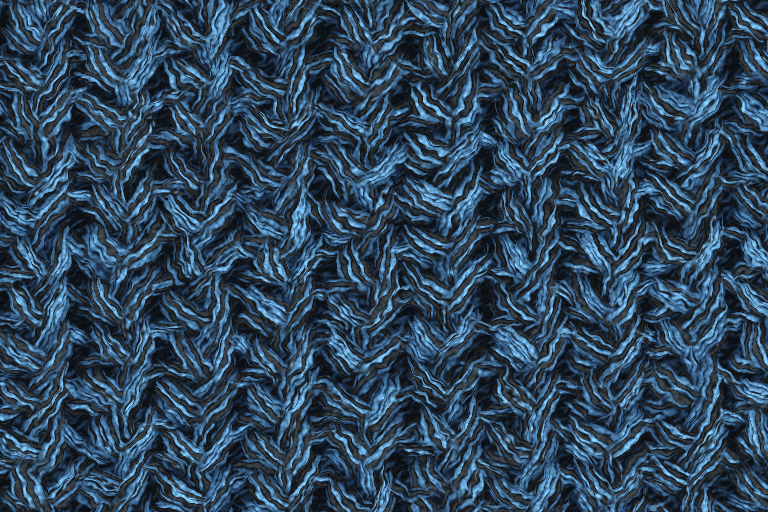
Write a WebGL 1 fragment shader that draws this texture.

```glsl
precision highp float;
// Chunky two-tone rib knit: columns of V stitches with dark holes between them.
// Each stitch is a set of yarn bundles (legs, core, flares) made of twisted blue
// and charcoal plies, blended by height, with frayed fibres and loose hairs.

uniform vec2 u_resolution;

const float COLUMNS = 9.42;       // stitch columns across the canvas
const float ROW = 0.572;          // row pitch, in column widths
const float ROW_SHIFT = 0.5;      // random vertical offset of a column
const float WANDER = 0.14;        // slow waviness of the fabric
const float FRAY = 0.05;          // small raggedness of the yarn
const float PLIES = 2.5;          // plies per half width of a leg
const float TWIST = 1.1;          // slant of the plies along a leg
const float BLUE_SHARE = 0.60;    // portion of plies that are blue
const float BLEND = 8.0;          // sharpness of the height blending

const vec3 HOLE = vec3(0.045, 0.06, 0.08);
const vec3 CHARCOAL = vec3(0.07, 0.08, 0.09);
const vec3 ASH = vec3(0.23, 0.26, 0.28);
const vec3 NAVY = vec3(0.08, 0.14, 0.23);
const vec3 STEEL = vec3(0.24, 0.41, 0.57);
const vec3 SKY = vec3(0.46, 0.72, 0.90);

float hash(vec2 p) {
  vec3 q = fract(vec3(p.xyx) * 0.1031);
  q += dot(q, q.yzx + 33.33);
  return fract((q.x + q.y) * q.z);
}

float gradientDot(vec2 cell, vec2 offset) {
  float angle = 6.2832 * hash(cell);
  return dot(vec2(cos(angle), sin(angle)), offset);
}

float noise(vec2 p) {
  vec2 i = floor(p), f = p - i;
  vec2 u = f * f * f * (f * (f * 6.0 - 15.0) + 10.0);
  vec2 e = vec2(1.0, 0.0);
  float low = mix(gradientDot(i, f), gradientDot(i + e, f - e), u.x);
  float high = mix(gradientDot(i + e.yx, f - e.yx), gradientDot(i + 1.0, f - 1.0), u.x);
  return mix(low, high, u.y);
}

vec2 noise2(vec2 p) {
  return vec2(noise(p), noise(p + 37.2));
}

vec2 rotate(vec2 p, float angle) {
  float c = cos(angle), s = sin(angle);
  return vec2(c * p.x + s * p.y, c * p.y - s * p.x);
}

// Dark to bright ramp of one ply.
vec3 plyColor(float blue, float light) {
  vec3 lit = mix(NAVY, STEEL, smoothstep(0.05, 0.6, light));
  lit = mix(lit, SKY, smoothstep(0.5, 1.0, light));
  return mix(mix(CHARCOAL, ASH, smoothstep(0.2, 0.95, light)), lit, blue);
}

// One yarn bundle: rgb is its colour times its blending weight, a the weight.
vec4 bundle(vec2 p, vec2 size, float bend, float tilt, float lift, float seed) {
  p.y += bend * (p.x * p.x / size.x - 0.3 * size.x);
  vec2 local = p / size;
  if (dot(local, local) > 2.0) return vec4(0.0);
  float fibre = noise(vec2(p.x * 8.0, p.y * 30.0) + seed * 91.0);
  float strand = local.y * size.y * PLIES / 0.15 + local.x * TWIST + seed * 7.0 + 0.45 * fibre;
  float id = floor(strand);
  float across = 2.0 * (strand - id) - 1.0;
  float roundness = sqrt(max(1.0 - across * across, 0.0));
  float plyRandom = hash(vec2(id, seed * 173.0));
  float d = length(local) + 0.35 * fibre + 0.35 * (plyRandom - 0.5) * abs(local.x);
  float pick = plyRandom + 0.8 * (mod(id, 2.0) - 0.5);
  float blue = smoothstep(0.42, 0.58, pick + BLUE_SHARE - 0.5 + 0.35 * fibre);
  float dome = max(1.0 - d * d, 0.0);
  float light = roundness * (0.38 + 0.5 * sqrt(dome)) + 0.6 * fibre;
  light += 0.3 * (hash(vec2(id + 9.0, seed * 57.0)) - 0.5) + min(lift, 0.0) * 1.1;
  float height = lift + 0.65 * dome + 0.3 * roundness + tilt * local.x;
  float cover = 1.0 - smoothstep(0.78, 1.12, d);
  return vec4(plyColor(blue, light), 1.0) * cover * exp(BLEND * height);
}

void main() {
  vec2 base = gl_FragCoord.xy / u_resolution.x * COLUMNS;
  vec2 p = base + WANDER * noise2(base * 1.3) + FRAY * noise2(base * 7.0);

  // Dim wool behind the stitches, darkest in the gaps between columns.
  float gap = abs(fract(p.x) - 0.5) * 2.0;
  float deep = noise(rotate(p, 0.5) * vec2(6.0, 17.0)) + 0.3 * (1.0 - gap);
  vec3 backing = mix(HOLE, mix(NAVY, STEEL, 0.35), smoothstep(-0.05, 0.6, deep));
  vec4 sum = vec4(backing, 1.0) * 0.2;

  // Neighbouring stitches, each built from five bundles.
  for (int i = -1; i <= 1; i++) {
    float col = floor(p.x) + float(i);
    float shift = ROW_SHIFT * ROW * (hash(vec2(col, 5.0)) - 0.5);
    for (int j = -1; j <= 1; j++) {
      float row = floor((p.y - shift) / ROW) + float(j);
      vec2 q = p - vec2(col + 0.5, (row + 0.5) * ROW + shift);
      vec3 r = vec3(hash(vec2(col, row)), hash(vec2(col + 61.0, row)), hash(vec2(col, row + 47.0)));
      vec3 sway = r - 0.5;
      q += 0.1 * sway.xy;
      vec2 left = rotate(q - vec2(-0.19, 0.02), -0.68 + 0.7 * sway.x);
      vec2 right = rotate(q - vec2(0.19, 0.03), 1.12 + 0.55 * sway.y);
      vec2 core = rotate(q - vec2(0.02, -0.27), 1.5 + 1.2 * sway.z);
      vec2 flareLeft = rotate(q - vec2(-0.34, -0.15), -0.15 + 1.1 * sway.y);
      vec2 flareRight = rotate(q - vec2(0.41, 0.2), 0.1 + 1.3 * sway.z);
      sum += bundle(left, vec2(0.35, 0.18), -0.22, -0.15, 0.1 * sway.z, r.x);
      sum += bundle(right, vec2(0.42, 0.155), -0.14, 0.1, 0.04 + 0.12 * sway.x, r.y);
      sum += bundle(core, vec2(0.27, 0.14), 0.3 * sway.x, 0.0, -0.16, r.z);
      sum += bundle(flareLeft, vec2(0.24, 0.11), 0.5 * sway.z, 0.0, -0.14, fract(r.x + r.y));
      sum += bundle(flareRight, vec2(0.25, 0.11), 0.5 * sway.y, 0.0, -0.12, fract(r.y + r.z));
    }
  }
  vec3 color = sum.rgb / sum.a;

  // Loose hairs in two directions and fine wool grain.
  vec2 curl = base + 0.15 * noise2(base * 3.0);
  float hairA = abs(noise(rotate(curl, 0.6) * vec2(3.0, 10.0)));
  float hairB = abs(noise(rotate(curl, -0.9) * vec2(3.0, 10.0) + 13.0));
  float hair = 1.0 - smoothstep(0.0, 0.08, min(hairA, hairB));
  color += 0.05 * hair * STEEL;
  color *= 1.0 + 0.4 * noise(base * 22.0);
  gl_FragColor = vec4(clamp(color, 0.0, 1.0), 1.0);
}
```
